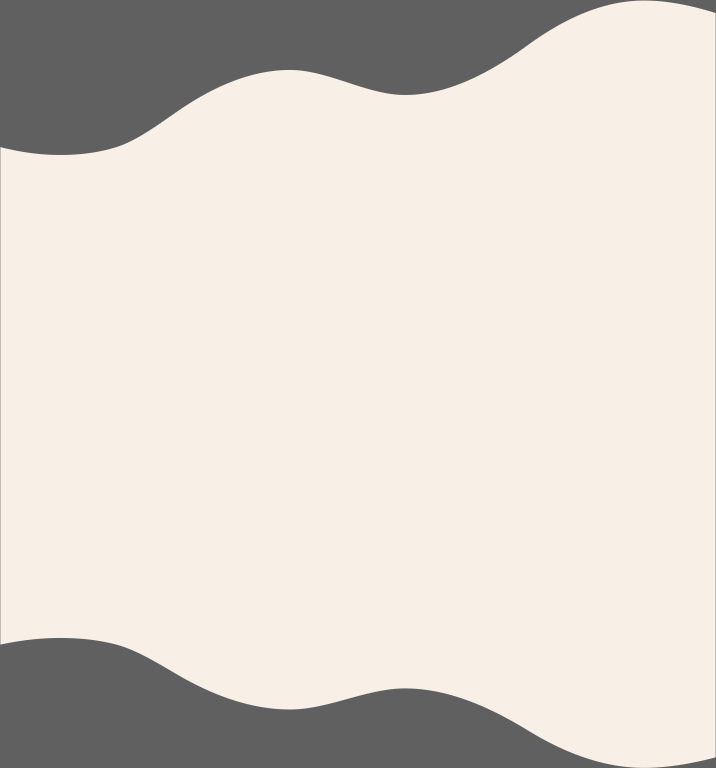
This background is drawn by a Shadertoy shader. Its source:

```glsl
const vec3 PANEL_COLOR = vec3(0.971, 0.937, 0.902);
const vec3 BORDER_COLOR = vec3(0.378);
const float SIDE_INSET = 0.0005;    // thin gap at the left and right
const float LOWER_START = 0.1693;   // lower edge height at the first trough
const float LOWER_SCALE = 0.841;    // depth of the mirrored lower wave

// Wave knots: x, height, slope
const int KNOT_COUNT = 9;
const vec3 KNOTS[KNOT_COUNT] = vec3[KNOT_COUNT](
    vec3(0.0000, 0.8086, -0.240),
    vec3(0.0838, 0.7982,  0.000),
    vec3(0.1606, 0.8079,  0.280),
    vec3(0.2486, 0.8555,  0.643),
    vec3(0.4050, 0.9089,  0.000),
    vec3(0.5656, 0.8763,  0.000),
    vec3(0.7374, 0.9414,  0.680),
    vec3(0.8994, 0.9993,  0.000),
    vec3(1.0000, 0.9829, -0.290)
);

// Cubic Hermite span between two knots
float hermite(vec3 a, vec3 b, float x) {
    float span = b.x - a.x;
    float t = (x - a.x) / span;
    float s = 1.0 - t;
    return mix(a.y, b.y, t * t * (3.0 - 2.0 * t))
         + span * t * s * (a.z * s - b.z * t);
}

float waveHeight(float x) {
    float height = KNOTS[0].y;
    for (int i = 0; i < KNOT_COUNT - 1; i++) {
        if (x >= KNOTS[i].x) height = hermite(KNOTS[i], KNOTS[i + 1], x);
    }
    return height;
}

// Antialiased coverage of the positive side of an edge
float coverage(float edge) {
    float pixel = max(length(vec2(dFdx(edge), dFdy(edge))), 1e-6);
    return clamp(edge / pixel + 0.5, 0.0, 1.0);
}

void mainImage(out vec4 fragColor, in vec2 fragCoord) {
    vec2 uv = fragCoord / iResolution.xy;

    // The lower edge mirrors the upper one at reduced depth
    float upper = waveHeight(uv.x);
    float lower = LOWER_START - LOWER_SCALE * (upper - KNOTS[1].y);
    float panel = coverage(upper - uv.y) * coverage(uv.y - lower);

    // Hairline sides
    float sideGap = min(uv.x, 1.0 - uv.x) - SIDE_INSET;
    panel *= clamp(sideGap * iResolution.x + 0.5, 0.0, 1.0);

    fragColor = vec4(mix(BORDER_COLOR, PANEL_COLOR, panel), 1.0);
}
```
